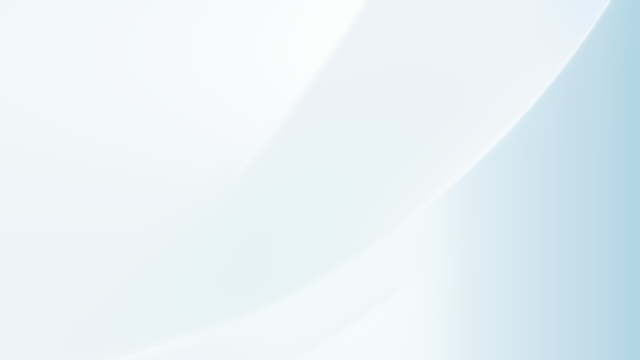
This background is drawn by a Shadertoy shader. Its source:

```glsl
// Soft pale-blue backdrop of broad, overlapping luminous arcs.

// Arcs: centre.xy and radius, in units of canvas height
const vec3 INNER_ARC = vec3(-1.489, 2.527, 2.936);
const vec3 OUTER_ARC = vec3(-0.249, 2.222, 2.296);
const vec3 LOWER_ARC = vec3(-0.503, 2.324, 2.669);

const vec3 WHITE     = vec3(0.992, 0.996, 0.996);
const vec3 MIST      = vec3(0.930, 0.957, 0.968);
const vec3 LAVENDER  = vec3(0.933, 0.955, 0.968);
const vec3 AQUA      = vec3(0.900, 0.950, 0.956);
const vec3 ICE       = vec3(0.880, 0.935, 0.980);
const vec3 PEARL     = vec3(0.952, 0.976, 0.978);
const vec3 LIGHT_SKY = vec3(0.850, 0.918, 0.950);
const vec3 SKY       = vec3(0.760, 0.860, 0.910);
const vec3 DEEP_SKY  = vec3(0.695, 0.838, 0.898);

const float SHEEN_WIDTH = 0.60;
const float RIM_WIDTH   = 0.055;
const float ASPECT      = 16.0 / 9.0;

// Signed distance to an arc: negative towards its centre
float arcDistance(vec2 p, vec3 arc) {
    return length(p - arc.xy) - arc.z;
}

float blob(vec2 p, vec2 centre, vec2 size) {
    vec2 q = (p - centre) / size;
    return exp(-dot(q, q));
}

// Upper-left sheet, brightening towards its curved edge
vec3 innerSheet(vec2 p, float d) {
    float sheen = exp(min(d, 0.0) / SHEEN_WIDTH) * smoothstep(0.28, 0.95, p.y);
    return mix(MIST, WHITE, sheen);
}

// Middle band: aqua tint, cool top corner and a pale outer rim
vec3 middleBand(vec2 p, float d) {
    vec2 along = mat2(0.8, -0.6, 0.6, 0.8) * (p - vec2(0.76, 0.32));
    vec3 color = mix(LAVENDER, AQUA, 0.9 * blob(along, vec2(0.0), vec2(0.55, 0.25)));
    color = mix(color, ICE, 0.8 * blob(p, vec2(1.64, 1.02), vec2(0.11, 0.16)));
    float rim = exp(min(d, 0.0) / RIM_WIDTH) * smoothstep(0.95, 0.45, p.y);
    return mix(color, WHITE, 0.55 * rim * smoothstep(0.2, 0.55, p.y));
}

// Area outside the outer arc: pearl on the left, blue on the right
vec3 outerField(vec2 p, float outer, float lower) {
    vec3 color = mix(PEARL, LIGHT_SKY, smoothstep(1.12, 1.42, p.x));
    color = mix(color, SKY, smoothstep(1.36, 1.68, p.x));
    color = mix(color, DEEP_SKY, smoothstep(1.64, ASPECT, p.x));

    // Faint fold in the lower part
    float foldFade = smoothstep(1.35, 1.0, p.x);
    color = mix(color, MIST, 0.45 * foldFade * exp(-abs(lower) / 0.04) * step(lower, 0.0));
    color = mix(color, WHITE, 0.25 * foldFade * smoothstep(-0.01, 0.03, lower)
                              * exp(-max(lower, 0.0) / 0.15));

    // Shade beneath the far left end and light beside the upper edge
    color = mix(color, MIST, 0.8 * blob(p, vec2(0.50, 0.0), vec2(0.25, 0.08)));
    float halo = exp(-max(outer, 0.0) / 0.06) * smoothstep(0.4, 0.9, p.y);
    return mix(color, LIGHT_SKY, 0.25 * halo);
}

void mainImage(out vec4 fragColor, in vec2 fragCoord) {
    vec2 p = fragCoord / iResolution.y;
    p.x *= ASPECT * iResolution.y / iResolution.x;
    float pixel = 1.0 / iResolution.y;

    float inner = arcDistance(p, INNER_ARC);
    float outer = arcDistance(p, OUTER_ARC);
    float lower = arcDistance(p, LOWER_ARC);

    // Edges are crisp near the top and dissolve lower down
    float innerSoft = mix(0.09, 0.012, smoothstep(0.4, 0.75, p.y)) + pixel;
    float outerSoft = mix(0.018, 0.001, smoothstep(0.25, 0.55, p.y)) + pixel;

    vec3 color = mix(innerSheet(p, inner), middleBand(p, outer),
                     smoothstep(-innerSoft, innerSoft, inner));
    color = mix(color, outerField(p, outer, lower),
                smoothstep(-outerSoft, outerSoft, outer));

    // Thin highlights along both arcs
    float innerGlint = exp(-abs(inner) / 0.012) * blob(p, vec2(0.72, 0.60), vec2(0.12, 0.14));
    float outerGlint = exp(-abs(outer) / 0.005) * smoothstep(0.25, 0.6, p.y)
                     + exp(-abs(outer) / 0.015) * blob(p, vec2(0.42, 0.03), vec2(0.25, 0.08));
    color = mix(color, WHITE, clamp(0.5 * innerGlint + 0.6 * outerGlint, 0.0, 1.0));

    fragColor = vec4(color, 1.0);
}
```
